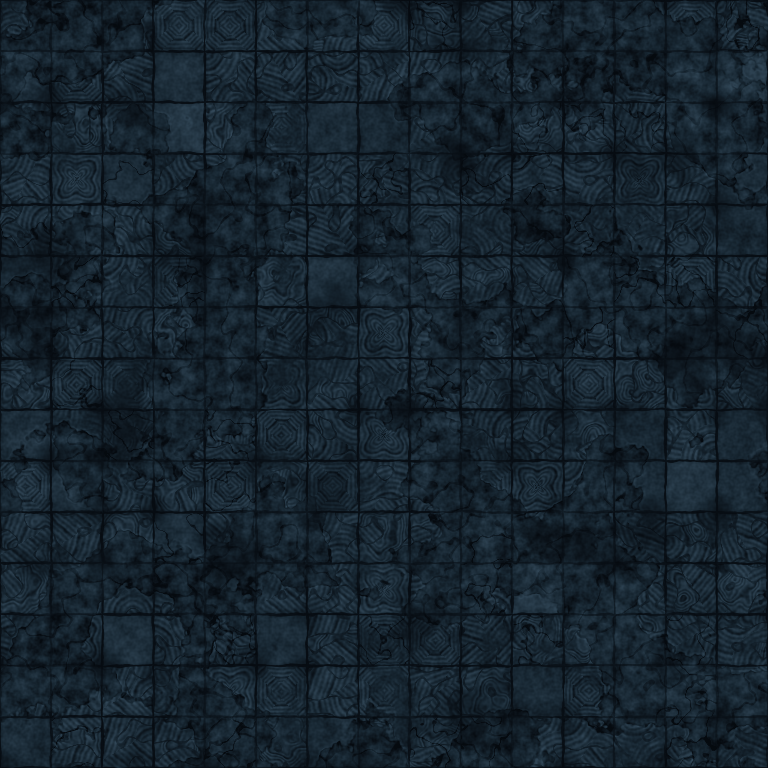
Give the GLSL for this texture, as a Shadertoy shader.

```glsl
const float TILES = 15.0;
const float TAU = 6.2831853;
const vec3 SHADOW = vec3(0.02, 0.038, 0.06);
const vec3 SLATE = vec3(0.09, 0.15, 0.195);
const vec3 HIGHLIGHT = vec3(0.195, 0.28, 0.345);

float hash(vec2 p) {
    vec3 q = fract(vec3(p.xyx) * 0.1031);
    q += dot(q, q.yzx + 33.33);
    return fract((q.x + q.y) * q.z);
}

vec2 gradient(vec2 cell) {
    float angle = TAU * hash(cell + 71.0);
    return vec2(cos(angle), sin(angle));
}

float gradientNoise(vec2 p) {
    vec2 i = floor(p), f = fract(p);
    vec2 u = f * f * f * (f * (f * 6.0 - 15.0) + 10.0);
    vec2 e = vec2(1.0, 0.0);
    float low = mix(dot(gradient(i), f), dot(gradient(i + e), f - e), u.x);
    float high = mix(dot(gradient(i + e.yx), f - e.yx), dot(gradient(i + 1.0), f - 1.0), u.x);
    return mix(low, high, u.y);
}

float fbm(vec2 p, int octaves) {
    float sum = 0.0, amplitude = 1.0;
    for (int i = 0; i < octaves; i++) {
        sum += amplitude * gradientNoise(p);
        p = mat2(1.6, 1.2, -1.2, 1.6) * p + 17.3;
        amplitude *= 0.52;
    }
    return sum;
}

// Quarter turns and mirroring chosen per tile
vec2 orient(vec2 q, float seed) {
    if (seed > 0.5) q = vec2(-q.y, q.x);
    return fract(seed * 4.0) > 0.5 ? -q : q;
}

// Contour field of a carved motif; its level sets become grooves
float motif(vec2 q, float kind, float seed) {
    vec2 a = abs(q);
    if (kind < 0.10) return length(a) + 0.09 * cos(4.0 * atan(q.y, q.x));
    if (kind < 0.22) return abs(a.x - a.y) < 0.16 ? a.x + a.y : max(a.x, a.y) * 1.3;
    q = orient(q, seed);
    if (kind < 0.50) {
        float near = length(q + 0.5), far = length(q - vec2(0.5, 0.1));
        return near < 0.72 ? near : far;
    }
    if (kind < 0.78) {
        float fold = q.x + 0.6 * q.y;
        return fold > 0.05 ? 0.8 * q.x - 0.7 * q.y : 0.35 * q.x + 0.95 * q.y;
    }
    return length(q - 0.15) + 0.28 * gradientNoise(q * 3.5 + seed * 40.0);
}

// Two interlocking motifs divided by a winding deep groove
float carving(vec2 q, float kind, float seed) {
    float divider = gradientNoise(q * 2.4 + seed * 57.0) + 0.12;
    float other = 0.25 + 0.75 * fract(kind * 7.0);
    bool single = kind < 0.22;
    float field = single || divider > 0.0 ? motif(q, kind, seed) : motif(-q.yx, other, seed);
    float fine = cos(TAU * field * 9.5);
    float broad = smoothstep(0.6, 1.0, cos(TAU * field * 2.4 + 1.0));
    float seam = single ? 0.0 : 1.0 - smoothstep(0.02, 0.06, abs(divider));
    return mix(0.6 * fine - 0.8 * broad + 0.15, -1.0, seam);
}

// Thin band along the zero level of a noise field
float crack(vec2 p, float width) {
    return 1.0 - smoothstep(width * 0.4, width, abs(fbm(p, 3)));
}

vec3 stoneRamp(float tone) {
    vec3 lower = mix(SHADOW, SLATE, clamp(tone / 0.45, 0.0, 1.0));
    return mix(lower, HIGHLIGHT, clamp((tone - 0.45) / 0.55, 0.0, 1.0));
}

void mainImage(out vec4 fragColor, in vec2 fragCoord) {
    vec2 p = fragCoord / iResolution.xy * TILES;
    float pixel = TILES / iResolution.y;

    // Slightly crooked tile grid
    vec2 wobble = vec2(fbm(p * 2.3, 3), fbm(p * 2.3 + 50.0, 3));
    vec2 grid = p + 0.03 * wobble;
    vec2 id = floor(grid), q = fract(grid) - 0.5;
    float seed = hash(id + 3.0), kind = hash(id + 19.0);
    float rarity = hash(id + 43.0);

    // Eroded patches with ragged rims
    float erosion = fbm(p * 0.42 + 4.7, 6) + 0.12 * (seed - 0.5);
    float worn = smoothstep(0.08, 0.1 + pixel * 0.3, erosion);
    float rim = exp(-pow((erosion - 0.105) / 0.025, 2.0));
    float lip = exp(-pow((erosion - 0.06) / 0.025, 2.0));

    // Stone tone, mottling and grain
    float stains = fbm(p * 0.7 + 31.0, 4);
    float rough = fbm(p * 3.2 + 9.0, 4);
    float grain = gradientNoise(p * 9.0) + gradientNoise(p * 17.0 + 5.0);
    float tone = 0.51 + 0.1 * (seed - 0.5) + 0.18 * stains + 0.18 * rough + 0.15 * grain;
    tone += 0.14 * smoothstep(0.94, 0.95, rarity);

    // Carved relief, absent from plain and eroded tiles
    float carved = step(rarity, 0.84) * (1.0 - worn) * smoothstep(-0.7, 0.0, stains + 0.5 * rough);
    tone += 0.24 * carved * carving(q, kind, seed);
    tone += worn * (0.26 * rough - 0.08) - 0.18 * rim + 0.12 * lip;

    // Fractures on a few tiles and inside eroded stone
    float broken = step(0.86, hash(id + 87.0));
    tone -= 0.32 * broken * crack(p * 1.4 + seed * 30.0, 0.045);
    tone -= 0.2 * worn * crack(p * 1.1 + 63.0, 0.06);

    // Thin grout with a shaded margin, uneven along its length
    vec2 edge = 0.5 - abs(q);
    float border = min(edge.x, edge.y) + 0.016 * rough;
    float grout = 1.0 - smoothstep(0.012, 0.025 + pixel * 0.5, border);
    float margin = 1.0 - smoothstep(0.01, 0.11, border);
    float visible = mix(1.0, 0.65, worn) * clamp(0.95 + 0.5 * stains, 0.6, 1.0);
    tone *= 1.0 - visible * (0.75 * grout + 0.13 * margin);

    // Soot pooled around some grid corners and in broad blotches
    vec2 corner = floor(grid + 0.5);
    float soot = 1.0 - smoothstep(0.0, 0.5, length(grid - corner));
    tone *= 1.0 - 0.65 * soot * smoothstep(0.6, 1.0, hash(corner + 131.0));
    tone *= 1.0 - 0.45 * smoothstep(0.15, 0.6, fbm(p * 0.55 + 88.0, 4));

    fragColor = vec4(stoneRamp(tone), 1.0);
}
```
